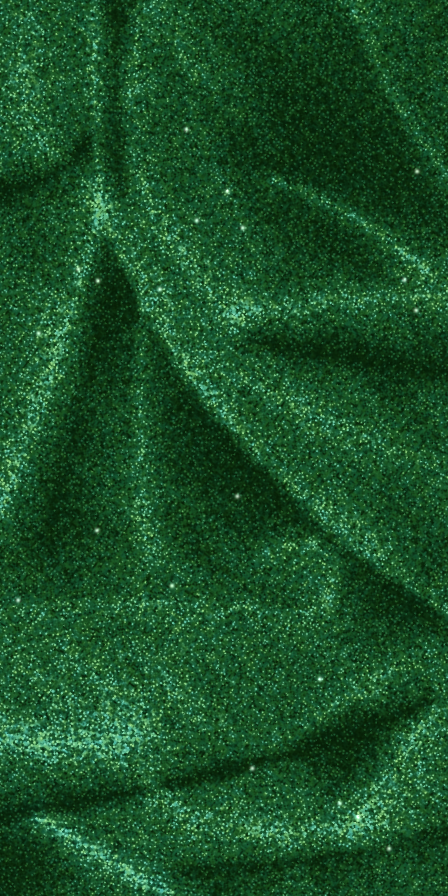
Give the GLSL for this texture, as a Shadertoy shader.

```glsl
// Draped emerald glitter cloth: curved folds, woven sheen and scattered sparkles.

float hash(vec2 p) {
    vec3 q = fract(vec3(p.xyx) * 0.1031);
    q += dot(q, q.yzx + 33.33);
    return fract((q.x + q.y) * q.z);
}

float valueNoise(vec2 p) {
    vec2 cell = floor(p), f = fract(p);
    f = f * f * (3.0 - 2.0 * f);
    vec2 e = vec2(1, 0);
    return mix(mix(hash(cell), hash(cell + e), f.x),
               mix(hash(cell + e.yx), hash(cell + e.xx), f.x), f.y);
}

vec2 bezier(vec2 a, vec2 b, vec2 c, float t) {
    return mix(mix(a, b, t), mix(b, c, t), t);
}

// Glow around a curve, fading at separate rates left and right of its direction.
float fold(vec2 p, vec2 a, vec2 b, vec2 c, float leftWidth, float rightWidth) {
    float nearest = 1e3, side = 0.0;
    vec2 start = a;
    for (int i = 1; i <= 12; i++) {
        vec2 end = bezier(a, b, c, float(i) / 12.0);
        vec2 along = end - start, rel = p - start;
        float d = length(rel - along * clamp(dot(rel, along) / dot(along, along), 0.0, 1.0));
        if (d < nearest) {
            nearest = d;
            side = (along.x * rel.y - along.y * rel.x) / (length(along) * max(d, 1e-4));
        }
        start = end;
    }
    float width = mix(rightWidth, leftWidth, clamp(0.5 + 0.5 * side, 0.0, 1.0));
    return exp(-nearest / width);
}

float patchGlow(vec2 p, vec2 center, vec2 radius) {
    vec2 q = (p - center) / radius;
    return exp(-dot(q, q));
}

float upperDrape(vec2 p) {
    float l = 0.0;
    // Vertical pleats
    l += 0.34 * fold(p, vec2(.21, 2.), vec2(.205, 1.76), vec2(.225, 1.52), .015, .012);
    l -= 0.26 * fold(p, vec2(.26, 2.), vec2(.25, 1.78), vec2(.27, 1.57), .04, .035);
    l += 0.30 * fold(p, vec2(.33, 2.), vec2(.19, 1.57), vec2(.52, 1.30), .05, .03);
    l += 0.12 * fold(p, vec2(.40, 1.95), vec2(.44, 1.65), vec2(.58, 1.42), .03, .03);
    // Left hollow and its crease
    l += 0.26 * fold(p, vec2(.06, 1.95), vec2(.03, 1.70), vec2(.13, 1.64), .05, .05);
    l -= 0.40 * fold(p, vec2(0., 1.57), vec2(.13, 1.60), vec2(.20, 1.67), .035, .03);
    // Right pleat and reflected streak
    l += 0.30 * fold(p, vec2(.78, 2.), vec2(.86, 1.78), vec2(1., 1.60), .05, .012);
    l -= 0.20 * patchGlow(p, vec2(.76, 1.68), vec2(.27, .38));
    l += 0.42 * fold(p, vec2(.61, 1.60), vec2(.77, 1.55), vec2(.95, 1.40), .010, .022);
    // Swag crossing to the right
    l += 0.38 * fold(p, vec2(.54, 1.30), vec2(.72, 1.34), vec2(1., 1.34), .03, .045);
    return l - 0.34 * fold(p, vec2(.56, 1.24), vec2(.76, 1.20), vec2(1., 1.17), .035, .025);
}

float middleDrape(vec2 p) {
    float l = 0.0;
    // Long diagonal with shade beneath it and a second streak above
    l += 0.30 * fold(p, vec2(.23, 1.52), vec2(.425, 1.025), vec2(1., .63), .05, .012);
    l -= 0.22 * fold(p, vec2(.25, 1.44), vec2(.42, .98), vec2(1., .61), .012, .08);
    l += 0.20 * fold(p, vec2(.46, 1.20), vec2(.68, 1.07), vec2(1., .95), .03, .05);
    l -= 0.08 * patchGlow(p, vec2(.90, .68), vec2(.20, .13));
    // Left ridge and inner pleat
    l += 0.42 * fold(p, vec2(.22, 1.52), vec2(.14, 1.20), vec2(0., .86), .02, .05);
    l -= 0.22 * fold(p, vec2(.25, 1.36), vec2(.18, 1.08), vec2(.10, .80), .06, .03);
    l += 0.30 * fold(p, vec2(.32, 1.31), vec2(.30, 1.05), vec2(.33, .75), .03, .022);
    l -= 0.08 * patchGlow(p, vec2(.46, .90), vec2(.14, .20));
    // Soft lap and bent corner
    l += 0.18 * fold(p, vec2(0., .64), vec2(.35, .68), vec2(.70, .63), .01, .05);
    return l + 0.30 * fold(p, vec2(.60, .77), vec2(.79, .84), vec2(.73, .65), .018, .05);
}

float lowerDrape(vec2 p) {
    float l = 0.17 * patchGlow(p, vec2(.28, .47), vec2(.38, .16));
    l += 0.28 * fold(p, vec2(1., .57), vec2(.78, .46), vec2(.62, .33), .03, .04);
    l -= 0.46 * fold(p, vec2(1., .45), vec2(.62, .27), vec2(0., .18), .015, .025);
    l -= 0.20 * patchGlow(p, vec2(.80, .31), vec2(.13, .09));
    l += 0.42 * fold(p, vec2(1., .47), vec2(.87, .28), vec2(.80, .17), .07, .03);
    l += 0.36 * fold(p, vec2(.80, .17), vec2(.53, .09), vec2(.33, .25), .04, .03);
    l -= 0.30 * fold(p, vec2(.40, .06), vec2(.75, .07), vec2(1., .15), .015, .05);
    return l - 0.30 * patchGlow(p, vec2(.03, .06), vec2(.12, .09));
}

// Bright satin areas where the weave is visible.
float satin(vec2 p) {
    return 0.55 * fold(p, vec2(0., .35), vec2(.15, .32), vec2(.30, .36), .035, .035)
         + 0.65 * fold(p, vec2(.09, .17), vec2(.23, .09), vec2(.38, 0.), .025, .025);
}

// Sparse round sparkles, one candidate per cell.
float sparkles(vec2 p, float scale, float density, float radius) {
    vec2 cell = floor(p * scale);
    vec2 spot = 0.2 + 0.6 * vec2(hash(cell + 7.0), hash(cell + 19.0));
    float d = length(fract(p * scale) - spot) / radius;
    return step(1.0 - density, hash(cell)) * exp(-d * d);
}

vec3 velvetRamp(float l) {
    vec3 c = mix(vec3(.02, .11, .02), vec3(.09, .33, .16), smoothstep(0.0, 0.45, l));
    return mix(c, vec3(.37, .70, .50), smoothstep(0.4, 1.0, l));
}

void mainImage(out vec4 fragColor, in vec2 fragCoord) {
    vec2 p = fragCoord / iResolution.xy * vec2(1, 2);
    float sheen = satin(p);
    float weave = 0.5 + 0.5 * sin(p.y * 420.0 + p.x * 60.0);
    float light = 0.30 + upperDrape(p) + middleDrape(p) + lowerDrape(p);
    light += sheen * (0.5 + 0.6 * weave);
    // Faint wrinkles along the diagonal drape
    light += 0.16 * (valueNoise(vec2(p.x + p.y, p.x - p.y) * vec2(14, 3)) - 0.5);
    // Soft floor keeps some light in the shadows
    float lift = light - 0.1;
    light = min(0.1 + 0.5 * (lift + sqrt(lift * lift + 0.02)), 0.9);

    // Fine glitter grain, turned off the pixel axes
    vec2 g = mat2(.8, .6, -.6, .8) * p;
    float grain = 0.45 * valueNoise(g * 150.0) + 0.55 * valueNoise(g * 260.0 + 31.0);
    float flecks = sparkles(g + 3.0, 120.0, 0.45, 0.29);
    vec3 color = velvetRamp(light * (0.05 + 1.7 * grain) + flecks * (0.13 + 0.75 * light));
    float hue = valueNoise(g * 110.0 + 70.0);
    color *= mix(vec3(1.25, 1.05, .8), vec3(.8, 1., 1.2), hue);
    color += flecks * light * vec3(.25, .2, .2) + sheen * vec3(0, .04, .09);

    // Occasional bright points
    color += 0.7 * sparkles(g + 9.0, 12.0, 0.09, 0.06);
    fragColor = vec4(clamp(color, 0.0, 1.0), 1.0);
}
```
